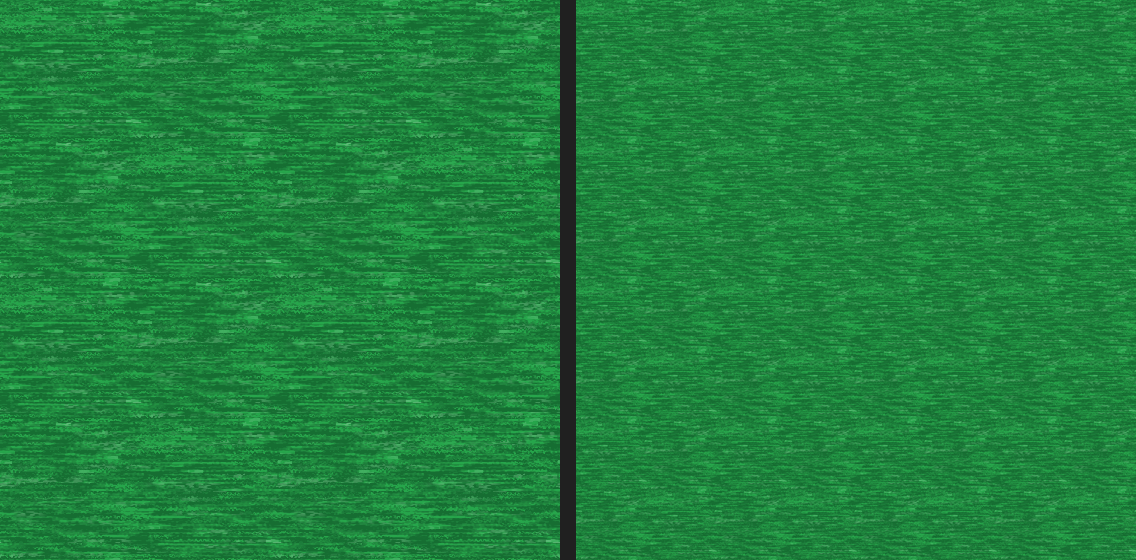
Left, the tile; right, the same tile 2 across and 2 down.
Reproduce this texture procedurally as a three.js fragment shader.

```glsl
// Green woven cloth of thin broken horizontal streaks with ragged, stitched edges.
varying vec2 vUv;

const vec3 DARK   = vec3(0.085, 0.43, 0.195);
const vec3 MID    = vec3(0.11, 0.49, 0.23);
const vec3 LIGHT  = vec3(0.13, 0.55, 0.25);
const vec3 BRIGHT = vec3(0.15, 0.65, 0.295);
const vec3 PALE   = vec3(0.50, 0.80, 0.58);

// The cloth repeats in bricks: two across, four bands up, each band shifted half.
const float BRICKS_ACROSS = 2.0;
const float BANDS = 4.0;
const float BAND_SHIFT = 0.5;

// Cells per brick: across, up.
const vec2 LONG_CELLS   = vec2(6.0, 62.0);
const vec2 MID_CELLS    = vec2(13.0, 58.0);
const vec2 SHORT_CELLS  = vec2(28.0, 52.0);
const vec2 GRAIN_CELLS  = vec2(120.0, 96.0);
const vec2 CLOUD_CELLS  = vec2(7.0, 30.0);
const vec2 THREAD_CELLS = vec2(64.0, 96.0);
const vec2 BLOCK_CELLS  = vec2(18.0, 30.0);
const vec2 STITCH_CELLS = vec2(8.0, 36.0);

const float WEFT_ROWS = 36.0;
const float TEETH = 72.0;
const float TOOTH_HEIGHT = 0.0036;
const float ROW_SOFTNESS = 0.45;
const float CLOUD_STRENGTH = 0.42;
const float BLOCK_STRENGTH = 0.3;

float hash(vec3 p) {
  p = fract(p * 0.1031);
  p += dot(p, p.zyx + 31.32);
  return fract((p.x + p.y) * p.z);
}

float wrap(float i, float count) {
  return i - count * floor((i + 0.5) / count);
}

float triangle(float x) {
  return abs(fract(x) * 2.0 - 1.0);
}

// Random tone along one row, wrapped in its brick; soft sets the blur of the ends.
float rowTone(float x, float row, vec2 cells, float soft, float seed) {
  float band = floor((row + 0.5) / cells.y);
  row = wrap(row, cells.y);
  x = (x * BRICKS_ACROSS - band * BAND_SHIFT + hash(vec3(seed, row, 7.0))) * cells.x;
  float i = floor(x);
  float blend = smoothstep(0.5 - 0.5 * soft, 0.5 + 0.5 * soft, x - i);
  float a = hash(vec3(wrap(i, cells.x), row, seed));
  float b = hash(vec3(wrap(i + 1.0, cells.x), row, seed));
  return mix(a, b, blend);
}

// Stacked rows of random tone with a narrow smooth edge between them.
float streak(vec2 p, vec2 cells, float soft, float seed) {
  float y = p.y * cells.y * BANDS;
  float row = floor(y);
  float blend = smoothstep(0.5 - 0.5 * ROW_SOFTNESS, 0.5 + 0.5 * ROW_SOFTNESS, y - row);
  return mix(rowTone(p.x, row, cells, soft, seed),
             rowTone(p.x, row + 1.0, cells, soft, seed), blend);
}

// Vertical offset: uneven teeth along stitched stretches of the rows.
float ragged(vec2 p) {
  float tooth = triangle(p.x * TEETH * BRICKS_ACROSS) - 0.5;
  float stray = streak(p, vec2(2.0 * TEETH, 2.0 * WEFT_ROWS), 0.8, 23.0) - 0.5;
  float stitched = smoothstep(0.3, 0.6, streak(p, STITCH_CELLS, 0.6, 11.0));
  return TOOTH_HEIGHT * (0.6 * tooth + 1.3 * stray) * stitched;
}

vec3 greenRamp(float tone) {
  vec3 color = mix(DARK, MID, smoothstep(0.39, 0.49, tone));
  color = mix(color, LIGHT, smoothstep(0.49, 0.59, tone));
  return mix(color, BRIGHT, smoothstep(0.59, 0.70, tone));
}

void main() {
  vec2 p = vUv;
  vec2 q = p + vec2(0.0, ragged(p));

  // Alternating weft rows under streaks of several lengths
  float tone = 0.17 * triangle(q.y * WEFT_ROWS * BANDS)
             + 0.21 * streak(q, LONG_CELLS, 0.6, 41.0)
             + 0.25 * streak(q, MID_CELLS, 0.25, 53.0)
             + 0.17 * streak(q, SHORT_CELLS, 0.2, 67.0)
             + 0.20 * streak(p, GRAIN_CELLS, 0.6, 31.0);

  // Sparse crisp blocks
  float block = smoothstep(0.965, 0.98, streak(p, BLOCK_CELLS, 0.06, 79.0));
  tone = mix(tone, 0.72, 0.75 * block);
  vec3 color = greenRamp(tone);

  // Pale threads in faint patches and over the blocks
  float cloud = smoothstep(0.55, 1.0, streak(q, CLOUD_CELLS, 0.9, 97.0));
  float threads = smoothstep(0.3, 0.8, streak(p, THREAD_CELLS, 0.8, 83.0));
  float pale = (CLOUD_STRENGTH * cloud + BLOCK_STRENGTH * block) * threads;
  gl_FragColor = vec4(mix(color, PALE, clamp(pale, 0.0, 1.0)), 1.0);
}
```
